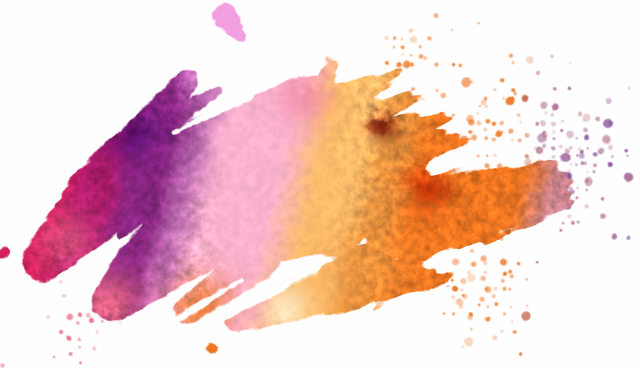
Give the GLSL for this background, as a WebGL 2 fragment shader.

```glsl
#version 300 es
precision highp float;
uniform vec2 u_resolution;
out vec4 fragColor;

// Lengths are percent of the canvas width
const float SOFTNESS = 0.22, FRAY_CALM = 0.55, FRAY_WILD = 2.0, GRAIN = 0.2;
const vec2 BRUSH_DIR = vec2(0.92, 0.39);
const vec3 PAPER = vec3(1, 0.995, 0.995),
  CRIMSON = vec3(0.83, 0.13, 0.37),
  MAGENTA = vec3(0.69, 0.11, 0.42),
  PURPLE = vec3(0.54, 0.15, 0.51),
  INDIGO = vec3(0.33, 0.05, 0.44),
  LILAC = vec3(0.74, 0.42, 0.69),
  PINK = vec3(0.98, 0.70, 0.81),
  ORCHID = vec3(0.95, 0.62, 0.88),
  CORAL = vec3(0.91, 0.41, 0.52),
  GOLD = vec3(0.99, 0.74, 0.42),
  CREAM = vec3(1, 0.91, 0.77),
  OCHRE = vec3(0.91, 0.57, 0.24),
  ORANGE = vec3(0.93, 0.46, 0.13),
  RUST = vec3(0.76, 0.20, 0.03),
  EMBER = vec3(0.45, 0.08, 0.03),
  MAUVE = vec3(0.80, 0.52, 0.56),
  VIOLET = vec3(0.46, 0.27, 0.62);

vec3 hash3(vec2 p) {
  vec3 q = fract(p.xyx * vec3(0.1031, 0.1030, 0.0973));
  q += dot(q, q.yxz + 33.33);
  return fract((q.xxy + q.yzz) * q.zyx);
}

float slope(vec2 cell, vec2 offset) {
  return dot(hash3(cell).xy * 2.0 - 1.0, offset);
}

float gradientNoise(vec2 p) {
  vec2 i = floor(p), f = fract(p), e = vec2(1, 0);
  vec2 u = f * f * (3.0 - 2.0 * f);
  return mix(mix(slope(i, f), slope(i + e, f - e), u.x),
    mix(slope(i + e.yx, f - e.yx), slope(i + 1.0, f - 1.0), u.x), u.y);
}

float fbm(vec2 p) {
  float sum = 0.0, gain = 1.0;
  for (int i = 0; i < 4; i++) {
    sum += gain * gradientNoise(p);
    p = mat2(1.6, 1.2, -1.2, 1.6) * p + 7.3;
    gain *= 0.55;
  }
  return sum;
}

// Tapered line from (ax, ay) to (bx, by), radius ra to rb
float taper(vec2 p, float ax, float ay, float ra, float bx, float by, float rb) {
  vec2 ap = p - vec2(ax, ay), ab = vec2(bx - ax, by - ay);
  float t = clamp(dot(ap, ab) / dot(ab, ab), 0.0, 1.0);
  return length(ap - ab * t) - mix(ra, rb, t);
}

float paintDistance(vec2 p) {
  // Left wing
  float d = taper(p, 6.8, 16.8, 3.3, 16.3, 26.8, 5.9);
  d = min(d, taper(p, 16.3, 26.8, 5.9, 29.3, 45.1, 1.6));
  d = min(d, taper(p, 24.7, 37.9, 2.6, 34.1, 43.4, 0.6));
  // Centre and lower lobes
  d = min(d, taper(p, 28.0, 26.2, 11.1, 48.8, 31.4, 14.1));
  d = min(d, taper(p, 48.8, 31.4, 14.1, 60.5, 28.1, 7.2));
  d = min(d, taper(p, 17.6, 10.5, 3.3, 28.0, 20.3, 7.2));
  d = min(d, taper(p, 29.3, 9.0, 2.1, 40.4, 17.1, 3.3));
  d = min(d, taper(p, 37.1, 7.3, 1.8, 57.3, 14.5, 4.9));
  d = min(d, taper(p, 57.3, 14.5, 4.9, 69.7, 13.7, 0.8));
  // Right arm, top spike and bristle tips
  d = min(d, taper(p, 62.5, 22.9, 6.5, 84.6, 27.7, 4.7));
  d = min(d, taper(p, 50.1, 42.4, 1.6, 51.7, 47.3, 1.0));
  for (float k = 0.0; k < 4.0; k++)
    d = min(d, taper(p, 52.1 + 3.0 * k, 40.5 - 2.1 * k, 3.7,
      61.8 + 3.8 * k, 46.0 - 3.4 * k, 0.6));
  // Bare gaps between bristles
  float gap = taper(p, 9.1, 11.6, 1.3, 22.1, 22.3, 0.3);
  gap = min(gap, taper(p, 26.7, 6.9, 0.6, 37.8, 13.8, 0.3));
  gap = min(gap, taper(p, 32.6, 7.3, 1.2, 49.5, 15.6, 0.5));
  gap = min(gap, taper(p, 27.1, 36.6, 0.3, 38.4, 42.8, 1.2));
  gap = min(gap, taper(p, 67.7, 31.4, 0.9, 79.4, 33.3, 1.8));
  return max(d, -gap);
}

float glow(vec2 p, float x, float y, float radius) {
  vec2 q = (p - vec2(x, y)) / radius;
  return exp(-dot(q, q));
}

vec3 pigment(vec2 p) {
  // Slanted bands of wet colour
  float s = p.x - 0.25 * (p.y - 31.4);
  vec3 c = mix(CRIMSON, MAGENTA, smoothstep(9.0, 15.0, s));
  c = mix(c, PURPLE, smoothstep(17.0, 22.0, s));
  c = mix(c, LILAC, smoothstep(25.0, 30.0, s));
  c = mix(c, PINK, smoothstep(29.0, 35.0, s));
  c = mix(c, GOLD, smoothstep(43.0, 51.0, s));
  c = mix(c, OCHRE, smoothstep(55.0, 61.0, s));
  c = mix(c, ORANGE, smoothstep(61.0, 67.0, s));
  c = mix(c, MAUVE, smoothstep(81.0, 88.0, s));
  // Local stains
  c = mix(c, INDIGO, 0.8 * glow(p, 20.8, 36.6, 4.5));
  c = mix(c, CORAL, 0.95 * glow(p, 16.9, 9.9, 5.0));
  c = mix(c, CORAL, 0.6 * glow(p, 10.4, 19.7, 4.5));
  c = mix(c, ORCHID, 0.7 * glow(p, 31.0, 45.4, 3.0));
  c = mix(c, CORAL, 0.4 * glow(p, 47.5, 42.4, 4.0));
  c = mix(c, ORANGE, 0.8 * glow(p, 31.5, 9.2, 5.0));
  c = mix(c, CREAM, 0.9 * glow(p, 44.9, 9.0, 3.5));
  c = mix(c, OCHRE, 0.7 * glow(p, 57.3, 15.1, 6.0));
  c = mix(c, RUST, 0.9 * glow(p, 67.0, 28.1, 3.2));
  return mix(c, EMBER, 0.9 * glow(p, 59.9, 37.6, 1.9));
}

float sprayDensity(vec2 p) {
  return 0.7 * glow(p, 89.0, 32.5, 7.5) + 0.4 * glow(p, 78.0, 40.0, 7.0)
    + 0.6 * glow(p, 63.8, 50.0, 4.0) + 0.4 * glow(p, 75.0, 13.0, 7.0)
    + 0.4 * glow(p, 12.5, 5.5, 5.0);
}

void main() {
  vec2 p = gl_FragCoord.xy * 100.0 / u_resolution.x;
  float edge = max(SOFTNESS, 100.0 / u_resolution.x);
  float cloud = fbm(p * 0.28), grain = fbm(p * 0.8);
  vec3 color = PAPER;
  // Spatter on three jittered grids
  for (float i = 0.0; i < 3.0; i++) {
    float size = 1.3 + 0.9 * i;
    vec2 cell = floor(p / size);
    vec3 h = hash3(cell + 41.0 * i), k = hash3(cell + 97.0);
    vec2 q = (cell + 0.3 + 0.4 * h.xy) * size;
    float drop = distance(p, q) - size * mix(0.1, 0.26, k.x) + 0.2 * grain;
    vec3 ink = mix(CORAL, ORANGE, smoothstep(25.0, 40.0, q.x));
    ink = mix(ink, mix(MAUVE, VIOLET, k.y), smoothstep(79.0, 87.0, q.x));
    float alpha = step(h.z, sprayDensity(q)) * mix(0.25, 0.95, k.z);
    color = mix(color, ink, alpha * smoothstep(edge, -edge, drop));
  }
  // Loose blots
  vec2 w = p + 0.6 * vec2(grain, cloud);
  float blot = taper(w, 35.2, 55.0, 2.0, 37.5, 52.0, 0.9);
  color = mix(color, ORCHID, smoothstep(edge, -edge, blot));
  color = mix(color, CRIMSON, smoothstep(edge, -edge, distance(w, vec2(0.6, 18)) - 1.0));
  color = mix(color, ORANGE, smoothstep(edge, -edge, distance(w, vec2(33.1, 3.1)) - 0.8));
  // Frayed brush mark with granulated pigment
  vec2 along = vec2(dot(p, BRUSH_DIR), dot(p, vec2(-BRUSH_DIR.y, BRUSH_DIR.x)));
  float fray = mix(FRAY_CALM, FRAY_WILD, smoothstep(46.0, 60.0, p.x));
  float d = paintDistance(p) + fray * gradientNoise(along * vec2(0.2, 0.9)) + 0.3 * grain;
  vec3 paint = pigment(p + 1.6 * vec2(cloud, grain));
  float pale = smoothstep(28.0, 36.0, p.x) * smoothstep(60.0, 50.0, p.x);
  paint *= 1.0 + GRAIN * mix(1.4, 0.35, pale) * (grain + 0.6 * cloud);
  color = mix(color, paint, smoothstep(edge, -edge, d));
  fragColor = vec4(clamp(color, 0.0, 1.0), 1);
}
```
